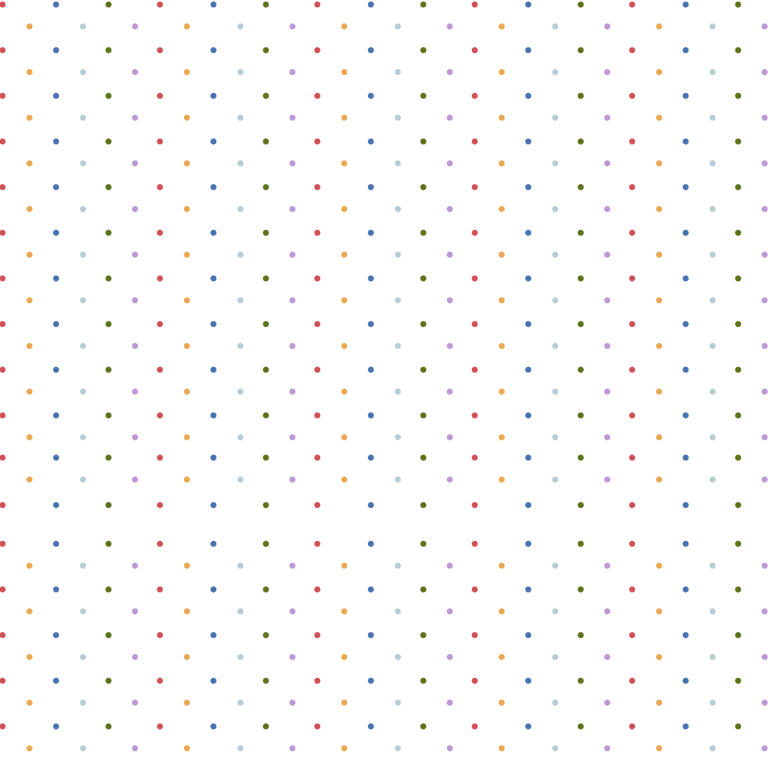
Give the GLSL for this pattern, as a three.js fragment shader.

```glsl
// Small coloured dots on white, in six staggered lanes that repeat across.
// Each lane has its own colour; odd lanes sit half a step lower. Row spacing
// is even except for a seam, where rows close up and one odd row is missing.

varying vec2 vUv;

const float LANE_PERIOD = 0.20495;
const float ROW_START = 0.0059;
const float ROW_PITCH = 0.05944;
const float STAGGER = 0.0285;
const float DOT_RADIUS = 0.0039;
const float EDGE_SOFTNESS = 0.0010;
const int ROW_COUNT = 17;
const int LANE_COUNT = 6;
const int SEAM_ROW = 11;

// Lane colour in rgb, lane position across in a
vec4 laneStyle(int lane) {
  if (lane == 0) return vec4(0.82, 0.31, 0.34, 0.0033);  // red
  if (lane == 1) return vec4(0.92, 0.66, 0.32, 0.0384);  // orange
  if (lane == 2) return vec4(0.28, 0.45, 0.69, 0.0730);  // blue
  if (lane == 3) return vec4(0.72, 0.80, 0.83, 0.1081);  // pale grey-blue
  if (lane == 4) return vec4(0.36, 0.45, 0.10, 0.1413);  // olive green
  return vec4(0.73, 0.60, 0.83, 0.1758);                 // lilac
}

// Distance of a row from the top, with the uneven steps around the seam
float rowDepth(int row) {
  float depth = ROW_START + ROW_PITCH * float(row);
  if (row == SEAM_ROW - 1) depth -= 0.0044;
  if (row == SEAM_ROW) depth -= 0.0021;
  if (row > SEAM_ROW) depth -= 0.0111;
  return depth;
}

// Vertical distance to the nearest row: x for even lanes, y for odd lanes
vec2 nearestRows(float depth) {
  vec2 nearest = vec2(1.0);
  for (int row = 0; row < ROW_COUNT; row++) {
    float offset = depth - rowDepth(row);
    nearest.x = min(nearest.x, abs(offset));
    if (row != SEAM_ROW) nearest.y = min(nearest.y, abs(offset - STAGGER));
  }
  return nearest;
}

// Signed distance to the nearest repeat of a position
float repeatOffset(float x, float center, float period) {
  return mod(x - center + 0.5 * period, period) - 0.5 * period;
}

float dotMask(vec2 offset, float radius, float softness) {
  return 1.0 - smoothstep(radius - softness, radius + softness, length(offset));
}

void main() {
  vec2 rows = nearestRows(1.0 - vUv.y);
  vec3 color = vec3(1.0);

  for (int lane = 0; lane < LANE_COUNT; lane++) {
    vec4 style = laneStyle(lane);
    float across = repeatOffset(vUv.x, style.a, LANE_PERIOD);
    float down = mod(float(lane), 2.0) < 0.5 ? rows.x : rows.y;
    color = mix(color, style.rgb, dotMask(vec2(across, down), DOT_RADIUS, EDGE_SOFTNESS));
  }

  gl_FragColor = vec4(color, 1.0);
}
```
